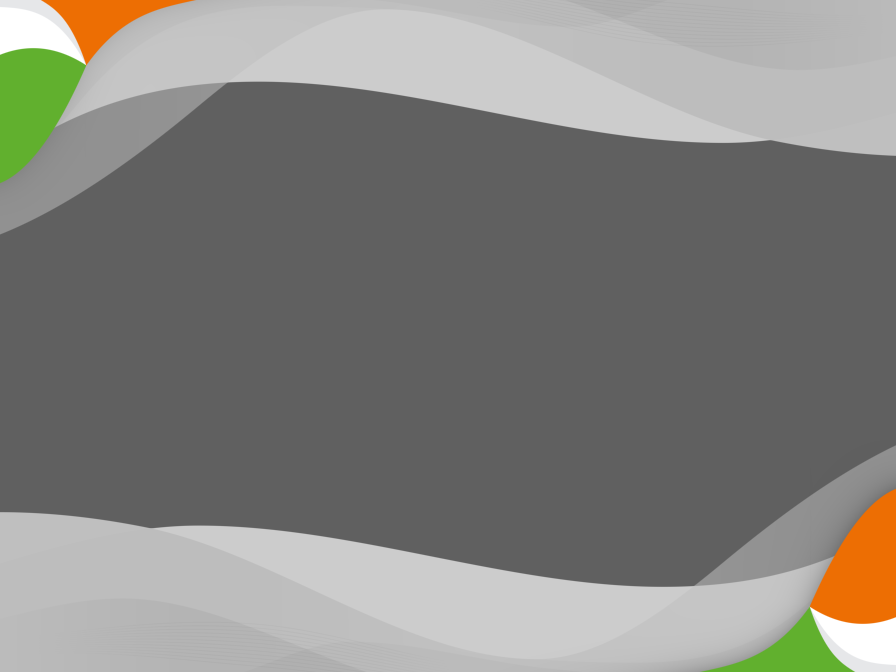
This background is drawn by a WebGL 1 fragment shader. Its source:

```glsl
precision highp float;

// Translucent grey waves along the top and bottom of a dark field, with
// orange, white and green petals in two opposite corners. Edges are cubic
// arcs y(x); the lower half is the upper half turned by 180 degrees.

uniform vec2 u_resolution;

// Canvas units: x to the right, y measured inward from the top edge.
const vec2 CANVAS = vec2(7.68, 5.76);
const vec2 WAVE_TURN = vec2(7.90, 5.73);   // sum of a wave point and its twin

const vec3 FIELD = vec3(0.376);
const vec3 ORANGE = vec3(0.93, 0.43, 0.01);
const vec3 GREEN = vec3(0.38, 0.69, 0.18);
const vec3 WHITE = vec3(1.0);
const vec3 PALE_GREY = vec3(0.90, 0.905, 0.915);

const float BAND_SHADE = 0.80;
const vec2 VEIL_SHADE = vec2(0.57, 0.75);      // left, right over the field
const vec2 OVERLAP_SHADE = vec2(0.775, 0.74);  // left, right over the band
const float LINE_COUNT = 12.0;
const float LINE_DEPTH = 0.018;
const float SHADOW_REACH = 0.10;

// Cubic arc between knots (x, y, slope), straight beyond its ends.
// Returns height and slope.
vec2 arc(float x, vec3 a, vec3 b) {
    float w = b.x - a.x;
    float d = b.y - a.y;
    float t = clamp((x - a.x) / w, 0.0, 1.0);
    float c1 = w * a.z;
    float c2 = 3.0 * d - w * (2.0 * a.z + b.z);
    float c3 = w * (a.z + b.z) - 2.0 * d;
    float slope = (c1 + t * (2.0 * c2 + 3.0 * c3 * t)) / w;
    float y = a.y + t * (c1 + t * (c2 + t * c3));
    return vec2(y + slope * (x - a.x - t * w), slope);
}

vec2 doubleArc(float x, vec3 a, vec3 b, vec3 c) {
    return x < b.x ? arc(x, a, b) : arc(x, b, c);
}

// Approximate signed distance, positive on the outer (small y) side.
float above(float y, vec2 curve) {
    return (curve.x - y) / length(vec2(1.0, curve.y));
}

float fill(float dist, float soft) {
    return smoothstep(-soft, soft, dist);
}

// Fan of faint parallel strokes.
float fineLines(vec2 p, float soft) {
    float sum = 0.0;
    for (float i = 0.0; i < LINE_COUNT; i++) {
        float f = i / (LINE_COUNT - 1.0);
        vec2 curve = doubleArc(p.x,
            vec3(3.8, mix(-0.22, 0.02, f), 0.12),
            vec3(5.7, mix(0.02, 0.38, f), 0.08),
            vec3(7.9, mix(0.10, 0.24, f), -0.12));
        sum += 1.0 - smoothstep(0.0, 1.5 * soft, abs(above(p.y, curve)));
    }
    return sum * smoothstep(3.8, 4.8, p.x) * (1.0 - smoothstep(6.2, 7.7, p.x));
}

vec3 waves(vec2 p, float soft) {
    vec2 bandEdge = p.x < 2.22
        ? arc(p.x, vec3(0.4, 1.13, -0.55), vec3(2.22, 0.70, 0.0))
        : doubleArc(p.x, vec3(2.22, 0.70, 0.0), vec3(6.2, 1.225, 0.0), vec3(7.9, 0.90, -0.3));
    vec3 crest = vec3(3.3, 0.08, 0.0);
    vec2 veilEdge = p.x < crest.x
        ? doubleArc(p.x, vec3(0.0, 2.01, -0.4), vec3(1.7, 0.91, -0.83), crest)
        : doubleArc(p.x, crest, vec3(6.65, 1.21, 0.2), vec3(7.9, 1.34, 0.0));
    vec2 foldEdge = doubleArc(p.x, vec3(4.6, -0.08, 0.3), vec3(6.85, 0.60, 0.0), vec3(8.0, 0.40, -0.25));
    vec2 smallEdge = doubleArc(p.x, vec3(3.2, 0.0, 0.1), vec3(4.9, 0.23, 0.0), vec3(5.9, -0.06, -0.3));
    vec2 rimEdge = doubleArc(p.x, vec3(0.7, 0.85, -1.2), vec3(2.45, 0.05, 0.0), vec3(4.6, 0.25, 0.2));

    float band = fill(above(p.y, bandEdge), soft);
    float veil = fill(above(p.y, veilEdge), soft);
    float across = smoothstep(1.0, 6.5, p.x);

    float overlap = mix(OVERLAP_SHADE.x, OVERLAP_SHADE.y, across);
    overlap -= 0.035 * fill(above(p.y, foldEdge), soft) * smoothstep(8.6, 6.0, p.x);
    overlap -= 0.018 * fill(above(p.y, smallEdge), soft);
    overlap -= 0.018 * fill(above(p.y, rimEdge), soft) * smoothstep(4.4, 2.4, p.x);
    overlap -= LINE_DEPTH * fineLines(p, soft);

    vec3 color = mix(FIELD, vec3(mix(VEIL_SHADE.x, VEIL_SHADE.y, across)), veil);
    return mix(color, vec3(mix(BAND_SHADE, overlap, veil)), band);
}

// Petals meeting at one tip, with a soft shadow around them.
vec3 petals(vec3 color, vec2 p, vec3 sideColor, vec3 topColor, float shadow, float soft) {
    vec3 tip = vec3(0.74, 0.56, 0.0);
    float side = above(p.y, arc(p.x, vec3(0.0, 1.57, -0.4), tip + vec3(0.0, 0.0, -2.3)));
    float white = above(p.y, arc(p.x, vec3(0.0, 0.47, -0.4), tip + vec3(0.0, 0.0, 0.65)));
    float grey = above(p.y, arc(p.x, vec3(0.0, 0.06, 0.05), tip + vec3(0.0, 0.0, 1.9)));
    vec2 topEdge = p.x < tip.x
        ? arc(p.x, vec3(0.35, 0.0, 0.6), tip + vec3(0.0, 0.0, 3.0))
        : arc(p.x, tip + vec3(0.0, 0.0, -1.4), vec3(1.68, 0.0, -0.22));
    float top = above(p.y, topEdge);

    color *= 1.0 - shadow * exp(min(max(side, top), 0.0) / SHADOW_REACH);
    vec3 inner = mix(sideColor, WHITE, fill(white, soft));
    inner = mix(inner, PALE_GREY, fill(grey, soft));
    color = mix(color, inner, fill(side, soft));
    return mix(color, topColor, fill(top, soft));
}

void main() {
    vec2 uv = gl_FragCoord.xy / u_resolution;
    vec2 p = vec2(uv.x, 1.0 - uv.y) * CANVAS;
    float soft = 0.75 * CANVAS.y / u_resolution.y;
    bool upper = uv.y > 0.5;

    vec3 color = waves(upper ? p : WAVE_TURN - p, soft);
    color = upper
        ? petals(color, p, GREEN, ORANGE, 0.08, soft)
        : petals(color, CANVAS - p, ORANGE, GREEN, 0.20, soft);
    gl_FragColor = vec4(color, 1.0);
}
```
